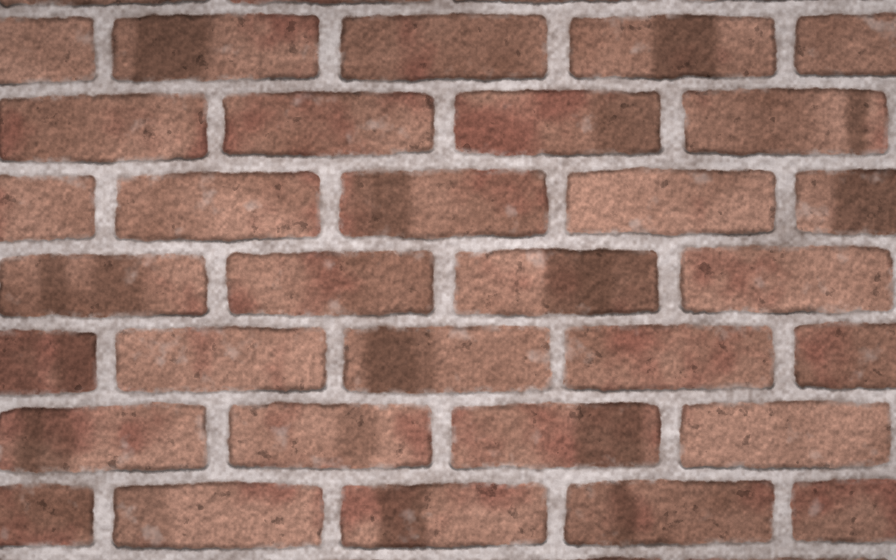
This texture is drawn by a Shadertoy shader. Its source:

```glsl
// Weathered brown brick wall in running bond with pale, rough mortar joints.

const vec2 PITCH = vec2(0.4045, 0.1390);    // brick plus joint, in canvas heights
const vec2 JOINT = vec2(0.034, 0.0255);     // mortar widths
const vec2 ORIGIN = vec2(0.187, 0.013);     // joint crossing at the lower left
const float TILT = 0.008;                   // rise of the rows toward the right

const vec3 BRICK_DARK = vec3(0.36, 0.255, 0.21);
const vec3 BRICK_MID = vec3(0.47, 0.335, 0.28);
const vec3 BRICK_LIGHT = vec3(0.665, 0.505, 0.44);
const vec3 BRICK_RED = vec3(0.50, 0.30, 0.26);
const vec3 MORTAR_DARK = vec3(0.50, 0.43, 0.40);
const vec3 MORTAR_LIGHT = vec3(0.81, 0.765, 0.755);

float hash(vec2 p) {
    vec3 q = fract(vec3(p.xyx) * 0.1031);
    q += dot(q, q.yzx + 33.33);
    return fract((q.x + q.y) * q.z);
}

vec2 hash2(vec2 p) {
    return vec2(hash(p), hash(p + 57.3));
}

float noise(vec2 p) {
    vec2 i = floor(p), f = fract(p);
    f = f * f * (3.0 - 2.0 * f);
    return mix(mix(hash(i), hash(i + vec2(1, 0)), f.x),
               mix(hash(i + vec2(0, 1)), hash(i + vec2(1, 1)), f.x), f.y);
}

float fbm(vec2 p) {
    float sum = 0.0, amp = 0.5;
    for (int i = 0; i < 4; i++) {
        sum += amp * noise(p);
        p = mat2(1.6, 1.2, -1.2, 1.6) * p + 17.0;
        amp *= 0.5;
    }
    return sum / 0.9375;
}

float roundedBox(vec2 p, vec2 halfSize, float radius) {
    vec2 d = abs(p) - halfSize + radius;
    return length(max(d, 0.0)) + min(max(d.x, d.y), 0.0) - radius;
}

// Light from above catching small bumps
float relief(vec2 p, float scale) {
    return fbm(p * scale) - fbm(p * scale + vec2(-0.25, 0.6));
}

// d: distance from the nearest brick
vec3 mortarColor(vec2 p, float d) {
    float tone = 0.50 + 0.28 * smoothstep(0.0, 0.009, d);
    tone += 0.9 * (fbm(p * vec2(12.0, 22.0)) - 0.5) + 0.4 * (noise(p * 150.0) - 0.5);
    vec3 color = mix(MORTAR_DARK, MORTAR_LIGHT, clamp(tone, 0.0, 1.0));
    return color + 0.16 * relief(p, 75.0);
}

// local: position from the brick centre; id: cell of the brick
vec3 brickColor(vec2 p, vec2 local, vec2 id) {
    vec2 seed = hash2(id + 11.0);
    float tone = 0.62 + 0.6 * (seed.x - 0.5) + 1.5 * (fbm(p * vec2(6.0, 8.0) + seed * 9.0) - 0.5);
    vec3 color = mix(BRICK_MID, BRICK_LIGHT, clamp(tone, 0.0, 1.0));

    // Reddish blushes
    float blush = smoothstep(0.52, 0.78, fbm(p * 8.0 + 40.0) + 0.2 * (seed.y - 0.5));
    color = mix(color, BRICK_RED, 0.6 * blush);

    // Upright scorched bands, one or two on some bricks
    for (int i = 0; i < 2; i++) {
        vec2 pick = hash2(id + 31.0 + 7.0 * float(i));
        float bend = 0.035 * (fbm(p * 14.0) - 0.5);
        float center = (pick.x - 0.5) * 0.31;
        float halfWidth = mix(0.02, 0.065, pick.y);
        float band = 1.0 - smoothstep(-0.012, 0.012, abs(local.x - center + bend) - halfWidth);
        float strength = 0.65 * smoothstep(0.3, 0.8, hash(id + 73.0 + float(i)));
        color = mix(color, BRICK_DARK, band * strength);
    }

    // Sandy grain, sparse pits and faint lime dust
    color *= 1.0 + 0.18 * (noise(p * 200.0) - 0.5) + 0.34 * relief(p, 85.0);
    color *= 1.0 - 0.25 * smoothstep(0.72, 0.84, fbm(p * 42.0 + 8.0));
    float lime = smoothstep(0.66, 0.9, fbm(p * 22.0 + 90.0));
    return mix(color, MORTAR_LIGHT, 0.4 * lime);
}

void mainImage(out vec4 fragColor, in vec2 fragCoord) {
    vec2 p = fragCoord / iResolution.y;
    float pixel = 1.0 / iResolution.y;

    // Rows tilt and sag a little; every other row shifts by half a brick
    vec2 grid = p - ORIGIN;
    grid.y += 0.008 * (noise(vec2(p.x * 2.5, p.y * 4.0)) - 0.5) - TILT * (p.x - 0.8);
    float row = floor(grid.y / PITCH.y);
    grid.x += 0.5 * PITCH.x * mod(row, 2.0);
    vec2 id = vec2(floor(grid.x / PITCH.x), row);
    vec2 local = grid - (id + 0.5) * PITCH;

    // Uneven brick with ragged, slightly bowed edges
    local += (hash2(id + 3.0) - 0.5) * vec2(0.010, 0.005);
    vec2 halfSize = 0.5 * (PITCH - JOINT) + (hash2(id + 5.0) - 0.5) * vec2(0.008, 0.004);
    halfSize.y += 0.001 - 0.10 * local.x * local.x;
    float ragged = 0.011 * (fbm(p * 22.0) - 0.5) + 0.005 * (fbm(p * 90.0) - 0.5);
    float d = roundedBox(local, halfSize, 0.012) + ragged;
    float brick = 1.0 - smoothstep(-0.001 - pixel, 0.001 + pixel, d);

    // Rim: shaded in some stretches, dusted with mortar in others
    vec3 face = brickColor(p, local, id);
    vec3 mortar = mortarColor(p, d);
    float wear = smoothstep(0.3, 0.65, noise(p * vec2(12.0, 20.0) + 5.0));
    face *= 1.0 - 0.3 * wear * smoothstep(-0.011, -0.001, d);
    float dust = (1.0 - wear) * smoothstep(-0.012, 0.0, d) * smoothstep(0.3, 0.7, fbm(p * 60.0));
    face = mix(face, mortar, 0.65 * dust);

    // Thin patchy shadow in the joint under each brick
    float under = smoothstep(0.75, 1.0, -local.y / halfSize.y);
    mortar *= 1.0 - (0.12 + 0.33 * wear) * under * (1.0 - smoothstep(0.001, 0.007, d));

    // Broad uneven light over the whole wall
    vec3 color = mix(mortar, face, brick);
    vec2 fromCenter = fragCoord / iResolution.xy - 0.5;
    color *= 1.04 - 0.30 * dot(fromCenter, fromCenter) + 0.12 * (noise(p * 3.0 + 2.0) - 0.5);
    fragColor = vec4(clamp(color, 0.0, 1.0), 1.0);
}
```
